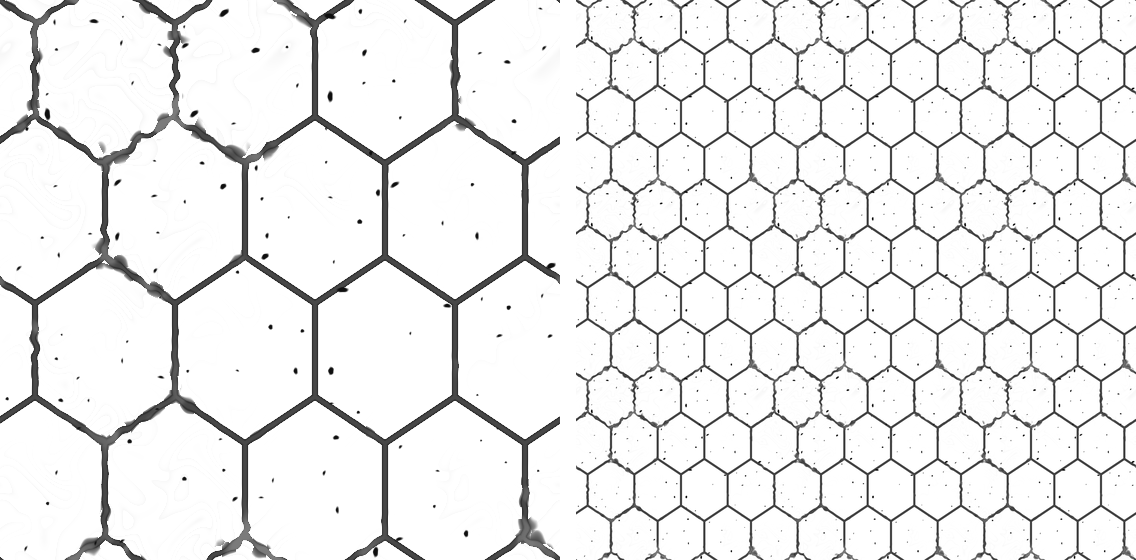
Left, the tile; right, the same tile 3 across and 3 down.
Give the GLSL for this pattern, as a WebGL 1 fragment shader.

```glsl
precision highp float;
// Tall white hexagon tiles with dark, partly smudged joints, ink specks and faint relief.

uniform vec2 u_resolution;

#define TILES 4.0          // hexagons across and rows down (even)
#define JOINT_HALF 0.0215  // half joint width, in tiles
#define JOINT_MID 0.28     // grey along the joint centre
#define JOINT_RIM 0.16     // grey along the joint rim
#define WORN_GREY 0.52     // grey of rubbed joints
#define SMUDGE_REACH 0.13  // longest smudge, in tiles
#define SMUDGE_CELLS 40.0  // smudge cells across
#define WOBBLE 0.010       // sideways drift of worn joints
#define SPECK_CELLS 16.0   // speck cells across
#define SPECK_SHARE 0.52   // share of cells holding a speck
#define RELIEF 0.045       // depth of the relief shading
#define TAU 6.2831853

vec2 hash2(vec2 c) {
  vec3 a = fract((c.xyx + 7.0) * vec3(0.1031, 0.1030, 0.0973));
  a += dot(a, a.yzx + 33.33);
  return fract((a.xx + a.yz) * a.zy);
}

// Wrapping cellular noise: x = distance to the nearest seed, y = its random value.
vec2 cellular(vec2 uv, float count) {
  vec2 cell = floor(uv * count), f = fract(uv * count);
  vec2 nearest = vec2(9.0, 0.0);
  for (int j = -1; j <= 1; j++) {
    for (int i = -1; i <= 1; i++) {
      vec2 o = vec2(float(i), float(j));
      vec2 id = mod(cell + o, count);
      float dist = length(o + 0.1 + 0.8 * hash2(id) - f);
      if (dist < nearest.x) nearest = vec2(dist, hash2(id + 91.0).y);
    }
  }
  return nearest;
}

// Layered, warped sines with whole frequencies, roughly -1 to 1.
float waves(vec2 uv) {
  vec2 a = TAU * uv;
  a += 0.35 * sin(3.0 * a.yx + vec2(1.0, 4.0));
  a += 0.20 * sin(5.0 * a.yx + vec2(2.5, 0.7));
  return (sin(2.0 * a.x + 3.0 * a.y + 1.0) + sin(4.0 * a.x - 2.0 * a.y + 2.0)
        + sin(a.x + 4.0 * a.y + 5.0)) / 3.0;
}

// Distance to the rim of a hexagon 1 wide and 4/3 tall, positive inside.
float hexInside(vec2 q) {
  q = abs(q);
  return min(0.5 - q.x, 0.5547 - dot(q, vec2(0.5547, 0.83205)));
}

// x = distance to the nearest joint, y = distance to the nearest corner.
vec2 honeycomb(vec2 p) {
  vec2 period = vec2(1.0, 2.0);
  vec2 a = mod(p + vec2(0.25, 0.5), period) - 0.5 * period;
  vec2 b = mod(p + vec2(0.75, 1.5), period) - 0.5 * period;
  float da = hexInside(a), db = hexInside(b);
  vec2 q = abs(da > db ? a : b);
  float corner = min(distance(q, vec2(0.5, 1.0 / 3.0)), distance(q, vec2(0.0, 2.0 / 3.0)));
  return vec2(max(da, db), corner);
}

// Tilted oval ink specks, one at most per cell.
float specks(vec2 uv, float px) {
  vec2 id = mod(floor(uv * SPECK_CELLS), SPECK_CELLS);
  vec2 place = hash2(id + 23.0), form = hash2(id + 57.0), pick = hash2(id + 131.0);
  vec2 q = fract(uv * SPECK_CELLS) - mix(vec2(0.2), vec2(0.8), place);
  float angle = mix(-0.4, 1.7, form.x);
  float c = cos(angle), s = sin(angle);
  q = vec2(c * q.x + s * q.y, c * q.y - s * q.x);
  q.x /= mix(1.0, 2.4, pick.y);
  q.y += 0.25 * q.x * sin(40.0 * q.x);
  float radius = mix(0.022, 0.075, form.y * form.y * form.y);
  float aa = 0.8 * px * SPECK_CELLS;
  return step(pick.x, SPECK_SHARE) * (1.0 - smoothstep(radius - aa, radius + aa, length(q)));
}

void main() {
  vec2 uv = gl_FragCoord.xy / u_resolution;
  float px = 1.0 / min(u_resolution.x, u_resolution.y);

  // Wear comes in patches and leaves one broad area clean
  vec2 calm = cos(TAU * (uv - vec2(0.72, 0.38)));
  float wear = smoothstep(-0.3, 0.7, 0.65 * waves(uv) - 0.3 * (calm.x + calm.y));

  // Joint network, drifting where worn
  vec2 drift = sin(TAU * (uv.yx * 17.0 + uv * 6.0)) + sin(TAU * uv.yx * 31.0);
  vec2 comb = honeycomb(uv * TILES + WOBBLE * wear * drift);
  float joint = comb.x;
  float corner = 1.0 - smoothstep(0.03, 0.28, comb.y);
  float aa = 0.75 * px * TILES;

  // Tile face with faint stepped relief
  float level = fract(2.0 * waves(uv * 2.0));
  float shade = 1.0 - RELIEF * wear * exp(-9.0 * level) * smoothstep(0.0, 0.04, level);

  // Ragged smudges spreading from the joints
  vec2 rag = cellular(uv, SMUDGE_CELLS);
  float reach = SMUDGE_REACH * wear * (0.45 + 0.7 * corner)
              * smoothstep(0.5, 1.0, rag.y) * max(1.1 - rag.x, 0.0) + 0.0001;
  float spread = max(joint - JOINT_HALF, 0.0) / reach;
  float smudge = 1.0 - smoothstep(0.45, 1.0, spread);
  shade = mix(shade, mix(0.28, 0.8, min(spread, 1.0)), smudge);

  // Joint body, rubbed lighter in places
  float body = mix(JOINT_MID, JOINT_RIM, smoothstep(0.35, 1.0, joint / JOINT_HALF));
  float rubbed = wear * smoothstep(-0.1, 0.8, waves(uv * 3.0) + 0.45 * corner);
  body = mix(body, WORN_GREY, 0.85 * rubbed);
  shade = mix(shade, body, 1.0 - smoothstep(JOINT_HALF - aa, JOINT_HALF + aa, joint));

  shade = mix(shade, 0.06, specks(uv, px));
  gl_FragColor = vec4(vec3(shade), 1.0);
}
```
